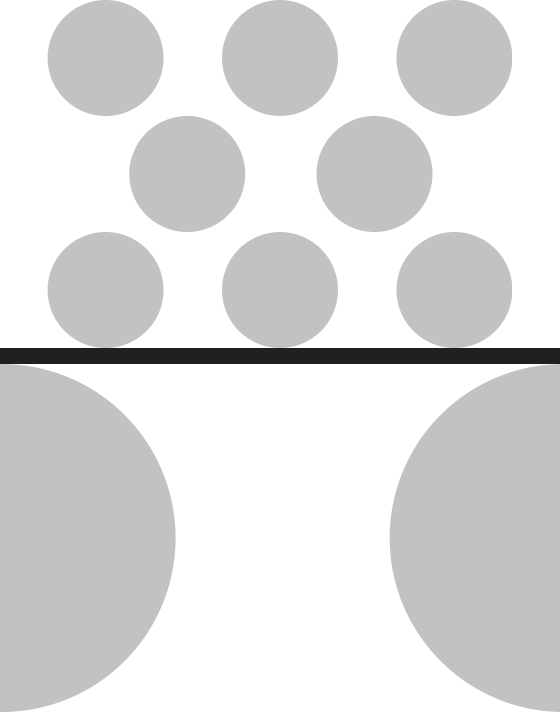
Top: the whole. Bottom: its middle third, enlarged.
Give the GLSL for this pattern, as a Shadertoy shader.

```glsl
// Flat grey discs on white in three staggered rows: three, two and three.
// Each disc is a circle distance measured on a wrapping tile, and the rows
// are joined by a minimum, so opposite edges of the tile continue each other.

const vec2 TILE = vec2(512.0 / 318.0, 1.0);  // tile size, in tile heights
const int ROWS = 3;
const float RADIUS = 1.0 / 6.0;              // discs fill their row's height
const float OUTER_STEP = 0.5015;             // spacing in rows of three
const float INNER_STEP = 0.5385;             // spacing in the row of two
const float INNER_SHIFT = 0.0025;            // the row of two sits off centre
const float TRIM_X = 0.667;                  // slight cut on the last outer disc
const vec3 PAPER = vec3(1.0);
const vec3 GREY = vec3(0.76);

// Shortest offset between two points on the repeating tile
vec2 wrapOffset(vec2 offset, vec2 size) {
    return offset - size * round(offset / size);
}

float discDistance(vec2 p, vec2 centre, float radius) {
    return length(wrapOffset(p - centre, TILE)) - radius;
}

// Nearest disc in a row of evenly spaced discs about a middle point
float rowDistance(vec2 p, vec2 middle, int count, float spacing) {
    float nearest = 1e3;
    for (int i = 0; i < count; i++) {
        float place = float(i) - 0.5 * float(count - 1);
        vec2 centre = middle + vec2(place * spacing, 0.0);
        nearest = min(nearest, discDistance(p, centre, RADIUS));
    }
    return nearest;
}

// All rows, alternating outer and inner layouts
float patternDistance(vec2 p) {
    float nearest = 1e3;
    for (int row = 0; row < ROWS; row++) {
        bool inner = row % 2 == 1;
        float y = (float(row) + 0.5) / float(ROWS) - 0.5;
        vec2 middle = vec2(inner ? INNER_SHIFT : 0.0, y);
        float d = rowDistance(p, middle, inner ? 2 : 3,
                              inner ? INNER_STEP : OUTER_STEP);
        nearest = min(nearest, d);
    }
    return max(nearest, p.x - TRIM_X);
}

void mainImage(out vec4 fragColor, in vec2 fragCoord) {
    // Centred coordinates in tile heights
    vec2 p = (fragCoord / iResolution.xy - 0.5) * TILE;
    float pixel = 1.0 / iResolution.y;

    // One-pixel edge smoothing
    float coverage = clamp(0.5 - patternDistance(p) / pixel, 0.0, 1.0);
    fragColor = vec4(mix(PAPER, GREY, coverage), 1.0);
}
```
